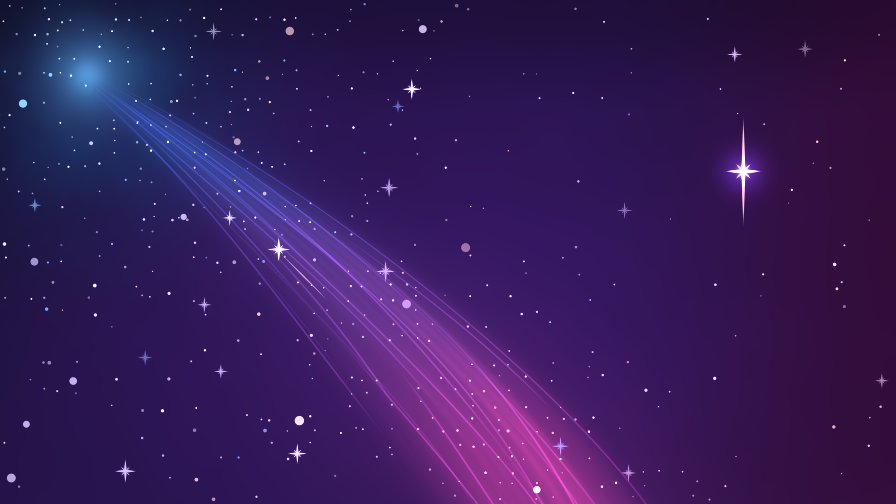
Write a WebGL 1 fragment shader that draws this background.

```glsl
precision highp float;
uniform vec2 u_resolution;

const vec3 NAVY = vec3(0.070, 0.070, 0.185);
const vec3 INDIGO = vec3(0.130, 0.075, 0.275);
const vec3 VIOLET = vec3(0.215, 0.090, 0.385);
const vec3 PLUM = vec3(0.205, 0.050, 0.225);
const vec3 CLOUD_BLUE = vec3(0.10, 0.22, 0.42);
const vec3 HEAD_BLUE = vec3(0.36, 0.64, 0.90);
const vec3 TAIL_BLUE = vec3(0.22, 0.31, 0.68);
const vec3 TAIL_LILAC = vec3(0.46, 0.27, 0.66);
const vec3 TAIL_PINK = vec3(0.80, 0.26, 0.66);
const vec3 STAR_WHITE = vec3(0.96, 0.94, 1.00);
const vec3 STAR_WARM = vec3(1.00, 0.84, 0.66);
const vec3 STAR_BLUE = vec3(0.50, 0.76, 0.98);
const vec2 HEAD = vec2(0.174, 0.850);
const vec2 HERO_STAR = vec2(1.475, 0.660);
const vec2 TAIL_STAR = vec2(0.553, 0.505);
const vec2 UPPER_STAR = vec2(0.817, 0.823);
const vec2 LOWER_STAR = vec2(0.590, 0.100);
const float FILAMENTS = 16.0;

float hash(vec2 p) {
  return fract(sin(dot(p, vec2(127.1, 311.7))) * 43758.5453);
}

float noise(vec2 p) {
  vec2 i = floor(p), f = fract(p);
  f = f * f * (3.0 - 2.0 * f);
  return mix(mix(hash(i), hash(i + vec2(1, 0)), f.x),
             mix(hash(i + vec2(0, 1)), hash(i + 1.0), f.x), f.y);
}

float fbm(vec2 p) {
  float sum = 0.0, amp = 0.5;
  for (int i = 0; i < 4; i++) {
    sum += amp * noise(p);
    p = p * 2.03 + 7.1;
    amp *= 0.5;
  }
  return sum;
}

// Tail coordinates: sideways offset, drop below the head, half width
vec3 tailSpace(vec2 p) {
  float s = max(HEAD.y - p.y, 0.0);
  float axis = HEAD.x + 1.5 * s - 0.5 * s * s;
  return vec3(p.x - axis, s, 0.02 + 0.42 * s - 0.26 * s * s);
}

// Thin spike tapering to both ends along x
float spike(vec2 q, float len, float thick, float aa) {
  float taper = max(1.0 - abs(q.x) / len, 0.0);
  float w = thick * taper;
  return (1.0 - smoothstep(w - aa, w + aa, abs(q.y))) * smoothstep(0.0, 0.4, taper);
}

float sparkle(vec2 q, float size, float aa) {
  vec2 d = vec2(q.x + q.y, q.y - q.x) * 0.7071;
  float rays = max(spike(q, size, size * 0.13, aa), spike(q.yx, size * 1.1, size * 0.13, aa));
  float diagonals = max(spike(d, size * 0.6, size * 0.1, aa), spike(d.yx, size * 0.6, size * 0.1, aa));
  float core = exp(-dot(q, q) / (size * size * 0.06));
  return max(max(rays, diagonals * 0.8), core);
}

vec3 starTint(float h) {
  return h < 0.2 ? STAR_WARM : (h > 0.82 ? STAR_BLUE : STAR_WHITE);
}

// One jittered star per cell; crowding follows the tail and head
vec3 starLayer(vec2 p, float cells, float radius, float sparse, float dense, float rays, float aa) {
  vec2 id = floor(p * cells);
  vec2 seed = id + cells * 1.37;
  vec2 jitter = 0.25 + 0.5 * vec2(hash(seed + 3.1), hash(seed + 8.7));
  vec2 pos = (id + jitter) / cells;
  vec3 t = tailSpace(pos);
  vec2 toHead = pos - HEAD - vec2(0.25, -0.05);
  float crowd = max(exp(-t.x * t.x / 0.07), exp(-dot(toHead, toHead) / 0.16));
  float present = step(hash(seed + 5.3), mix(sparse, dense, crowd));
  float r = radius * (0.5 + 0.6 * hash(seed + 1.9));
  vec2 q = p - pos;
  float shape = rays > 0.5 ? sparkle(q, r, aa) : 1.0 - smoothstep(r - aa, r + aa, length(q));
  return starTint(hash(seed + 6.6)) * shape * present * (0.4 + 0.6 * hash(seed + 2.2));
}

void main() {
  vec2 p = gl_FragCoord.xy / u_resolution.y;
  float aa = 0.6 / u_resolution.y;
  vec3 t = tailSpace(p);
  float u = t.x / t.z;

  // Night sky
  vec2 warm = (p - vec2(0.98, 0.30)) / vec2(0.85, 0.62);
  vec3 color = mix(NAVY, INDIGO, smoothstep(0.1, 0.8, p.x + 0.7 * (1.0 - p.y)));
  color = mix(color, VIOLET, 0.95 * exp(-dot(warm, warm)));
  color = mix(color, PLUM, smoothstep(1.15, 1.8, p.x) * 0.9);
  color *= 0.94 + 0.12 * fbm(p * 4.0);
  color *= 1.0 - 0.22 * smoothstep(0.75, 1.0, p.y);

  // Blue cloud and head glow
  vec2 h = p - HEAD;
  vec2 cloud = (h - vec2(0.06, -0.07)) / vec2(0.24, 0.22);
  color = mix(color, CLOUD_BLUE, exp(-dot(cloud, cloud)) * (0.25 + 0.9 * fbm(p * 9.0)));
  color = mix(color, HEAD_BLUE, 0.5 * exp(-dot(h, h) / 0.009) + 0.4 * exp(-dot(h, h) / 0.0012));

  // Tail body with soft strands
  vec3 tail = mix(TAIL_BLUE, TAIL_LILAC, smoothstep(0.12, 0.42, t.y));
  tail = mix(tail, TAIL_PINK, smoothstep(0.36, 0.8, t.y + 0.04 * u));
  float body = smoothstep(-1.5, 0.0, u) * (1.0 - smoothstep(0.1, 1.2, u));
  float start = smoothstep(0.0, 0.1, t.y);
  float strands = 0.5 * noise(vec2(u * 5.0, t.y * 2.0)) + 0.4 * noise(vec2(u * 13.0, t.y * 3.0));
  color = mix(color, tail, 0.18 * start * exp(-0.35 * u * u));
  color = mix(color, tail, start * body * (0.48 + 0.6 * strands));

  // Fine filaments
  for (float i = 0.0; i < FILAMENTS; i++) {
    float lane = 2.4 * (i + hash(vec2(i, 4.0))) / FILAMENTS - 1.35;
    lane += 0.15 * sin(t.y * 4.0 + i * 2.3);
    float line = 1.0 - smoothstep(0.0, 0.0015 + 2.0 * aa, abs(u - lane) * t.z);
    float fade = start * smoothstep(0.25, 0.7, noise(vec2(t.y * 4.0, i * 3.7)));
    color += tail * line * fade * 0.32;
  }

  // Scattered stars
  color += starLayer(p, 38.0, 0.0022, 0.03, 0.42, 0.0, aa);
  color += starLayer(p + 0.31, 21.0, 0.0034, 0.03, 0.34, 0.0, aa);
  color += starLayer(p + 0.57, 9.0, 0.0085, 0.06, 0.24, 0.0, aa);
  color += 0.8 * starLayer(p + 0.83, 6.0, 0.022, 0.20, 0.28, 1.0, aa);

  // Accent stars and the long flare
  vec2 streak = p - TAIL_STAR - vec2(0.05, -0.054);
  streak = vec2(streak.x - streak.y, streak.x + streak.y) * 0.7071;
  float accents = sparkle(p - TAIL_STAR, 0.024, aa) + sparkle(p - UPPER_STAR, 0.021, aa)
                + sparkle(p - LOWER_STAR, 0.020, aa);
  vec2 hero = p - HERO_STAR;
  color += STAR_WARM * (0.5 * spike(streak, 0.07, 0.0015, aa) + 0.85 * spike(hero.yx, 0.115, 0.004, aa));
  color += STAR_WHITE * (accents + sparkle(hero, 0.038, aa));
  color += VIOLET * exp(-dot(hero, hero) / 0.0016);

  gl_FragColor = vec4(min(color, 1.0), 1.0);
}
```
